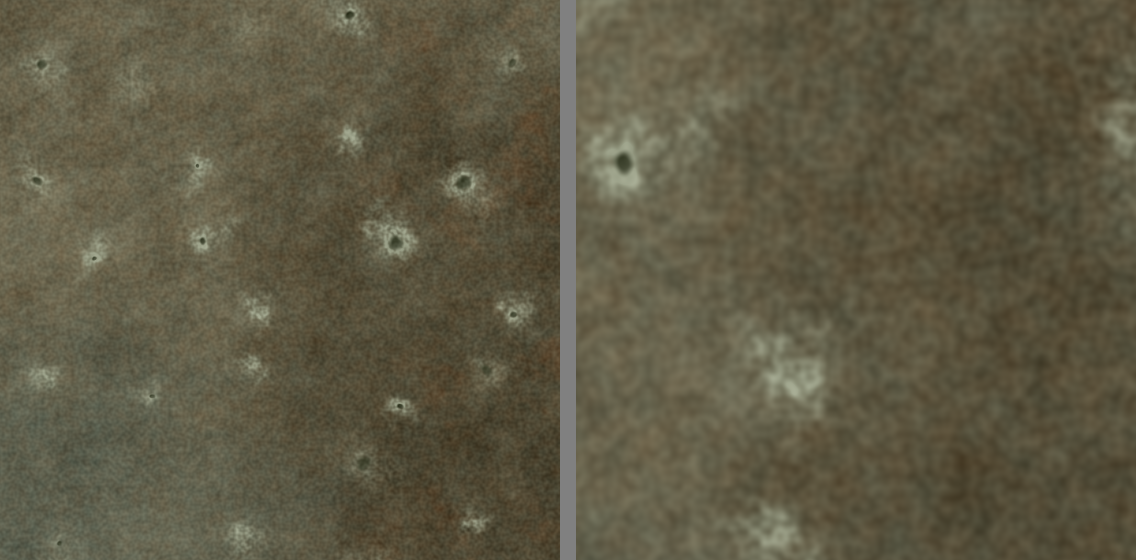
Left, the full canvas; right, a detail of the centre.
Give the GLSL for this texture, as a WebGL 2 fragment shader.

```glsl
#version 300 es
precision highp float;
// Weathered olive-brown ground seen from above, dotted with pale dusty craters.
// Layered gradient noise gives broad tone, wisps and grain; a jittered grid
// scatters ragged halos, some of them holding a dark rimmed pit.
uniform vec2 u_resolution;
out vec4 fragColor;

vec2 hash2(vec2 p) {
    vec3 q = fract(p.xyx * vec3(0.1031, 0.1030, 0.0973));
    q += dot(q, q.yzx + 33.33);
    return fract((q.xx + q.yz) * q.zy);
}

float cornerSlope(vec2 cell, vec2 offset) {
    float angle = 6.2832 * hash2(cell + 57.0).x;
    return dot(vec2(cos(angle), sin(angle)), offset);
}

// Gradient noise, roughly -0.7 to 0.7
float noise(vec2 p) {
    vec2 i = floor(p), f = fract(p);
    vec2 u = f * f * f * (f * (f * 6.0 - 15.0) + 10.0);
    vec2 e = vec2(1, 0);
    return mix(mix(cornerSlope(i, f), cornerSlope(i + e, f - e), u.x),
               mix(cornerSlope(i + e.yx, f - e.yx), cornerSlope(i + 1.0, f - 1.0), u.x), u.y);
}

float fbm(vec2 p) {
    float sum = 0.0, amp = 1.0;
    for (int i = 0; i < 5; i++) {
        sum += amp * noise(p);
        p = mat2(1.6, 1.2, -1.2, 1.6) * p + 7.3;
        amp *= 0.58;
    }
    return sum;
}

// x: pale dust, y: dark pit, z: shade across the pit floor
vec3 craters(vec2 p) {
    vec3 marks = vec3(0);
    vec2 warp = 0.020 * vec2(noise(p * 22.0), noise(p * 22.0 + 19.0))
              + 0.013 * vec2(noise(p * 60.0), noise(p * 60.0 + 31.0));
    vec2 home = floor(p * 5.0);
    for (int y = -1; y <= 1; y++)
    for (int x = -1; x <= 1; x++) {
        vec2 cell = home + vec2(x, y);
        vec2 kind = hash2(cell + 11.0), shape = hash2(cell + 83.0);
        if (kind.x < 0.15) continue;
        vec2 q = p - (cell + 0.12 + 0.76 * hash2(cell + 5.0)) / 5.0;
        float size = mix(0.019, 0.037, shape.x * shape.x);
        float strength = mix(0.25, 0.9, smoothstep(0.15, 0.75, kind.x));

        // Flat-topped dust halo with a fainter lobe thrown to one side
        float angle = 6.2832 * shape.y;
        vec2 lobe = 1.6 * size * vec2(cos(angle), sin(angle));
        float d = length(q + warp) / size;
        float side = length(q + warp * 1.5 - lobe) / size;
        float dust = 0.8 * exp(-0.9 * d * d * d) + 0.5 * kind.y * exp(-1.2 * side * side)
                   + 0.2 * exp(-0.35 * d * d);

        // Soft, uneven pit and its bright rim
        float hasPit = step(0.35, kind.y);
        float radius = size * mix(0.22, 0.42, shape.x);
        float r = length(q + warp * 0.3);
        float pit = hasPit * (1.0 - smoothstep(radius * 0.45, radius * 1.3, r));
        float rim = hasPit * exp(-pow((r - radius * 1.4) / (radius * 0.4), 2.0));
        marks.x = max(marks.x, strength * (dust + 0.25 * rim));
        marks.y = max(marks.y, pit * mix(0.6, 0.95, strength));
        marks.z += pit * clamp((q.x - q.y) / radius, -1.0, 1.0);
    }
    return marks;
}

void main() {
    vec2 p = gl_FragCoord.xy / min(u_resolution.x, u_resolution.y);

    // Broad tone: a dark basin on the right, lighter ground left and above
    float broad = fbm(p * 2.6 + 3.0);
    float basin = smoothstep(0.34, 0.66, p.x + 0.2 * broad)
                * (1.0 - smoothstep(0.66, 0.96, p.y + 0.15 * broad));
    float mottle = fbm(p * 12.0 + 40.0);
    float tone = 0.70 - 0.40 * basin + 0.21 * broad + 0.19 * mottle;

    // Thin wisps sweeping up to the right
    vec2 along = mat2(0.88, -0.47, 0.47, 0.88) * (p + 0.04 * noise(p * 5.0));
    float wisp = noise(along * vec2(5.0, 30.0)) + 0.6 * noise(along * vec2(13.0, 75.0));
    tone += 0.17 * wisp * smoothstep(0.25, 0.8, p.y - 0.5 * p.x + 0.3);

    // Fine grain
    float grain = noise(p * 150.0) + 0.7 * noise(p * 83.0 + 9.0) + 0.5 * noise(p * 43.0);
    tone += 0.29 * grain;
    vec3 color = mix(vec3(0.245, 0.215, 0.14), vec3(0.47, 0.45, 0.355), tone);

    // Cool grey-green low on the left, rusty patches on the right
    float cool = 1.0 - smoothstep(0.1, 0.75, length(p * vec2(1.0, 1.2)) + 0.25 * broad);
    float rust = smoothstep(0.1, 0.7, fbm(p * 7.0 + 71.0)) * smoothstep(0.45, 0.9, p.x);
    color += cool * vec3(-0.028, 0.004, 0.024) + rust * vec3(0.045, 0.0, -0.015);
    color += noise(p * 60.0 + 25.0) * vec3(0.022, -0.006, -0.016);
    color += noise(p * 14.0 + 90.0) * vec3(0.014, -0.004, -0.014);

    // Loose pale drifts, then crater dust and pits
    float drift = smoothstep(0.25, 0.95, fbm(p * 6.0 + 120.0));
    color = mix(color, vec3(0.48, 0.475, 0.39) + 0.05 * grain, 0.42 * drift);
    vec3 marks = craters(p);
    float dust = marks.x * (0.88 + 0.5 * grain + 0.3 * mottle);
    color = mix(color, vec3(0.61, 0.635, 0.54) + 0.08 * grain, clamp(dust, 0.0, 0.92));
    vec3 floorColor = vec3(0.21, 0.23, 0.15) + 0.08 * marks.z + 0.05 * grain;
    color = mix(color, floorColor, marks.y);
    fragColor = vec4(color, 1.0);
}
```
